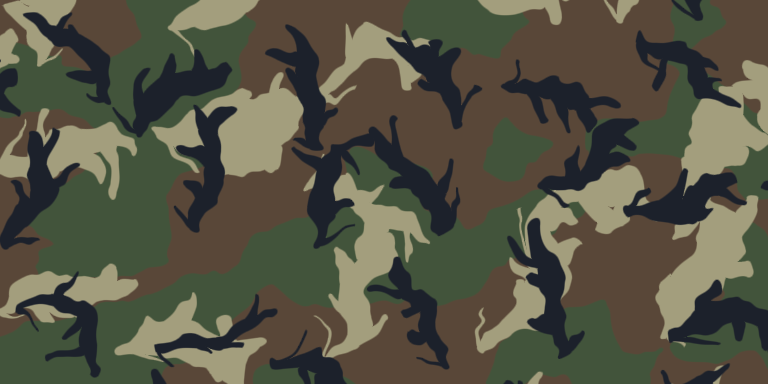
Write a WebGL 2 fragment shader that draws this pattern.

```glsl
#version 300 es
precision highp float;
// Woodland camouflage: a brown ground, green noise patches, slanted tan
// islands and dark forked branches, layered in that order. Islands and
// branches are tapered strokes, one per grid cell, with noise-warped edges.
uniform vec2 u_resolution;
out vec4 fragColor;

const vec3 BROWN = vec3(0.35, 0.28, 0.22);
const vec3 GREEN = vec3(0.26, 0.33, 0.23);
const vec3 TAN = vec3(0.64, 0.62, 0.49);
const vec3 BLACK = vec3(0.11, 0.13, 0.17);

float hash(vec2 p) {
  return fract(sin(dot(p, vec2(127.1, 311.7))) * 43758.5453);
}

vec2 direction(float angle) {
  return vec2(cos(angle), sin(angle));
}

// Gradient noise, centred on zero
float cornerSlope(vec2 corner, vec2 p) {
  return dot(direction(6.2832 * hash(corner)), p - corner);
}

float noise(vec2 p) {
  vec2 i = floor(p), f = p - i;
  vec2 s = f * f * (3.0 - 2.0 * f);
  vec2 e = vec2(1.0, 0.0);
  return mix(mix(cornerSlope(i, p), cornerSlope(i + e.xy, p), s.x),
             mix(cornerSlope(i + e.yx, p), cornerSlope(i + e.xx, p), s.x), s.y);
}

vec2 warp(vec2 p, float frequency, float amount) {
  vec2 q = p * frequency;
  return p + amount * vec2(noise(q + 17.3), noise(q + 53.9));
}

// Distance to a stroke from a to b whose radius runs from ra to rb
float taperedStroke(vec2 p, vec2 a, vec2 b, float ra, float rb) {
  vec2 ab = b - a;
  float t = clamp(dot(p - a, ab) / dot(ab, ab), 0.0, 1.0);
  return length(p - a - ab * t) - mix(ra, rb, t);
}

// One wandering stem with side twigs per cell; "tip" is the end thickness
float branches(vec2 p, float cell, float fat, float tip, float lean,
               float spread, float seed) {
  float d = 1.0;
  for (int y = -1; y <= 1; y++)
  for (int x = -1; x <= 1; x++) {
    vec2 id = floor(p / cell) + vec2(x, y);
    vec2 key = id + seed;
    vec2 jitter = vec2(hash(key), hash(key + 7.7)) - 0.5;
    float angle = lean + spread * (hash(key + 3.1) - 0.5);
    float girth = fat * (0.7 + 0.6 * hash(key + 5.3));
    vec2 a = (id + 0.5 + 0.5 * jitter - 0.48 * direction(angle)) * cell;
    float ra = girth * tip;

    for (int i = 0; i < 4; i++) {
      float h = hash(key + 11.3 * float(i + 1));
      vec2 b = a + 0.24 * cell * direction(angle);
      float rb = girth * mix(tip, 1.0, sin(0.7854 * float(i + 1)));
      d = min(d, taperedStroke(p, a, b, ra, rb));

      float side = h < 0.5 ? -1.0 : 1.0;
      vec2 twig = direction(angle + side * (0.7 + 0.6 * fract(h * 7.0)));
      vec2 twigEnd = a + cell * (0.18 + 0.14 * fract(h * 13.0)) * twig;
      d = min(d, taperedStroke(p, a, twigEnd, 0.75 * ra, 0.3 * ra));

      angle += 1.7 * (hash(key + 19.7 * float(i + 1)) - 0.5);
      a = b;
      ra = rb;
    }
  }
  return d;
}

// Smooth-edged coverage of the region where d is negative
float cover(float d) {
  float w = 0.8 * fwidth(d) + 1e-5;
  return 1.0 - smoothstep(-w, w, d);
}

void main() {
  vec2 p = gl_FragCoord.xy / u_resolution.y;
  vec2 rough = warp(warp(p, 8.0, 0.05), 24.0, 0.018);

  // Green patches, slightly wider than tall and leaning to the right
  vec2 g = vec2(rough.x - 0.4 * rough.y, rough.y) * vec2(2.8, 4.0);
  float patches = noise(g + 4.2) + 0.3 * noise(g * 2.1 + 31.0);

  float islands = branches(warp(rough, 5.0, 0.08), 0.4, 0.057, 0.2, 0.7, 1.5, 23.0);
  float twigs = branches(rough, 0.33, 0.03, 0.4, 0.9, 3.0, 71.0);

  vec3 color = mix(BROWN, GREEN, cover(0.067 - patches));
  color = mix(color, TAN, cover(islands));
  color = mix(color, BLACK, cover(twigs));
  fragColor = vec4(color, 1.0);
}
```
